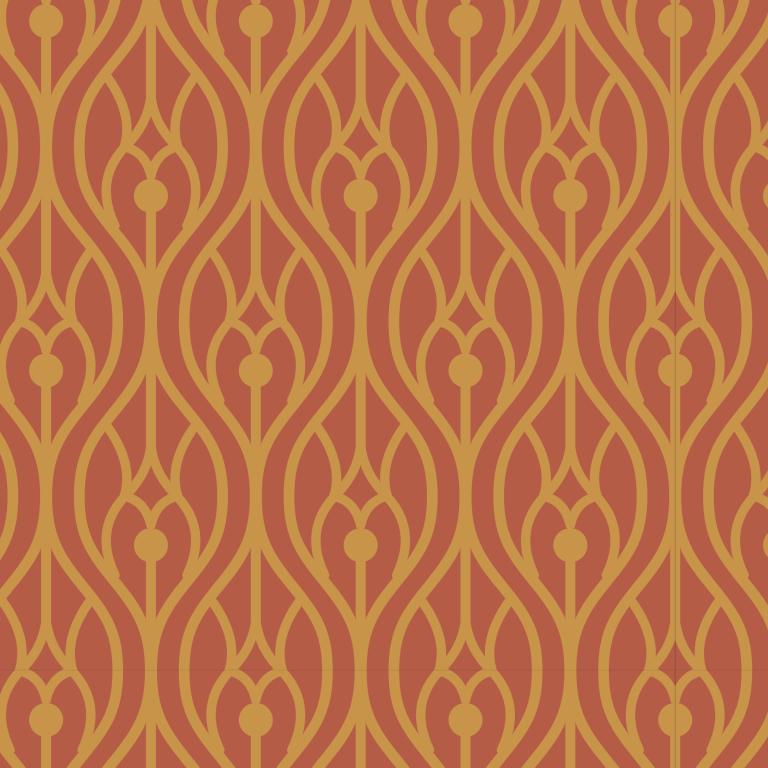
This pattern is drawn by a WebGL 1 fragment shader. Its source:

```glsl
precision highp float;
// Half-drop ogee lattice: gold ribs, petals and a round bead on terracotta.
// Each motif is a wavy outline plus mirrored Bezier ribs, merged as signed
// distances over two staggered lattices, with faint hairline seams on top.

uniform vec2 u_resolution;

#define VIEW 768.0                    // design units across the canvas
#define PERIOD vec2(209.7, 349.4)     // lattice step
#define ANCHOR vec2(465.5, 397.5)     // centre of one bead
#define GROUND vec3(0.71, 0.36, 0.28)
#define GOLD vec3(0.78, 0.58, 0.29)
#define BORDER 10.7                   // width of the outline band
#define RIB 4.7                       // half width of the inner ribs
#define STEM 5.0                      // half width of the vertical stem
#define BEAD 17.0                     // bead radius
#define SEAM vec2(675.3, 98.0)        // vertical and horizontal seam
#define SEAM_DARKEN vec2(0.13, 0.06)

const float TAU = 6.2831853;

float segmentDistance(vec2 p, vec2 a, vec2 b) {
  vec2 ab = b - a;
  return length(p - a - ab * clamp(dot(p - a, ab) / dot(ab, ab), 0.0, 1.0));
}

// Distance to a quadratic Bezier, followed as short chords
float curveDistance(vec2 p, vec2 a, vec2 control, vec2 b) {
  float d = 1e4;
  vec2 previous = a;
  for (int i = 1; i <= 12; i++) {
    float t = float(i) / 12.0;
    vec2 next = mix(mix(a, control, t), mix(control, b, t), t);
    d = min(d, segmentDistance(p, previous, next));
    previous = next;
  }
  return d;
}

// Signed distance to the outline (negative inside); the wave has a
// third harmonic that steepens its flanks
float outlineDistance(vec2 p) {
  float angle = (p.y - 49.0) * TAU / PERIOD.y;
  float wave = (cos(angle) - 0.06 * cos(3.0 * angle)) / 0.94;
  float slope = (sin(angle) - 0.18 * sin(3.0 * angle)) / 0.94;
  slope *= 35.5 * TAU / PERIOD.y;
  return (p.x - 41.5 - 35.5 * wave) / sqrt(1.0 + slope * slope);
}

// Signed distance to the gold of one motif, bead at the origin
float motifDistance(vec2 p) {
  p.x = abs(p.x);
  float outline = outlineDistance(p);

  // Ribs: flare below the stem, petal side, leaf side, petal top
  float ribs = curveDistance(p, vec2(0.0, 100.0), vec2(3.0, 72.0), vec2(25.0, 50.0));
  ribs = min(ribs, curveDistance(p, vec2(25.0, 50.0), vec2(58.0, 16.0), vec2(36.0, -30.0)));
  ribs = min(ribs, curveDistance(p, vec2(46.0, 122.0), vec2(16.0, 82.0), vec2(27.0, 48.0)));
  ribs = min(ribs, curveDistance(p, vec2(23.0, 48.0), vec2(5.0, 42.0), vec2(0.0, 20.0)));

  // Stem is open between the bead and the flare
  float stem = max(p.x - STEM, min(p.y, 96.0 - p.y));
  float bead = length(p) - BEAD;
  float gold = min(min(ribs - RIB, stem), min(bead, -outline - BORDER));
  return max(outline, gold);
}

vec2 latticeCell(vec2 p) {
  return mod(p + 0.5 * PERIOD, PERIOD) - 0.5 * PERIOD;
}

void main() {
  float pixel = VIEW / u_resolution.y;
  vec2 p = gl_FragCoord.xy * pixel;

  // Two lattices offset by half a step
  vec2 q = p - ANCHOR;
  float gold = min(motifDistance(latticeCell(q)),
                   motifDistance(latticeCell(q + 0.5 * PERIOD)));
  float soft = 0.7 * pixel;
  vec3 color = mix(GOLD, GROUND, smoothstep(-soft, soft, gold));

  // Hairline seams
  vec2 seam = 1.0 - smoothstep(vec2(0.0), vec2(0.6 + soft), abs(p - SEAM));
  color *= 1.0 - max(seam.x * SEAM_DARKEN.x, seam.y * SEAM_DARKEN.y);

  gl_FragColor = vec4(color, 1.0);
}
```
